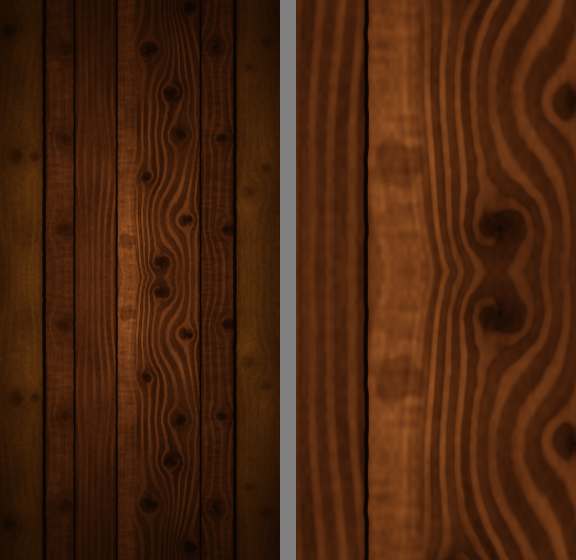
Left: the whole. Right: its middle third, enlarged.
Give the GLSL for this texture, as a Shadertoy shader.

```glsl
// Six dark stained wood planks with knots and swirling grain, mirrored about mid height.

float hash(vec2 p) {
    vec3 q = fract(p.xyx * 0.1031);
    q += dot(q, q.yzx + 33.33);
    return fract((q.x + q.y) * q.z);
}

float noise(vec2 p) {
    vec2 i = floor(p), f = fract(p);
    f = f * f * (3.0 - 2.0 * f);
    return mix(mix(hash(i), hash(i + vec2(1, 0)), f.x),
               mix(hash(i + vec2(0, 1)), hash(i + vec2(1, 1)), f.x), f.y);
}

float fbm(vec2 p) {
    float sum = 0.0, amp = 0.5;
    for (int i = 0; i < 4; i++) {
        sum += amp * noise(p);
        p = p * 2.03 + 7.1;
        amp *= 0.5;
    }
    return sum;
}

// Centre of the i-th knot of a plank; y counts from the mirror axis
vec2 knotCentre(int plank, float i) {
    float pair = mod(i, 2.0), row = 0.45 * floor(i / 2.0);
    if (plank == 0) return vec2(0.125 - 0.068 * pair - 0.2 * row, 0.43 + row);
    if (plank == 1) return vec2(0.229, 0.17 + 0.325 * i);
    if (plank == 3) return vec2(0.6 + 0.08 * cos(2.4 * i - 1.9), 0.052 + 0.152 * i);
    if (plank == 4) return vec2(0.795 + 0.025 * cos(1.6 * i), 0.17 + 0.325 * i);
    return vec2(0.95 - 0.06 * pair, 0.39 - 0.09 * pair + row);
}

void mainImage(out vec4 fragColor, in vec2 fragCoord) {
    const float seams[5] = float[](0.158, 0.266, 0.417, 0.716, 0.839);
    const float seamWidth[5] = float[](0.005, 0.002, 0.002, 0.002, 0.005);
    const float baseTone[6] = float[](0.33, 0.30, 0.28, 0.37, 0.28, 0.33);
    const float ringStrength[6] = float[](0.04, 0.06, 0.16, 0.30, 0.18, 0.04);
    const float knotStrength[6] = float[](0.6, 0.5, 0.0, 0.9, 0.8, 0.45);

    float pixel = 1.0 / iResolution.x;
    vec2 p = fragCoord / iResolution.xy * vec2(1, 2);
    p.y = abs(p.y - 1.01);

    // Planks and the gaps between them
    int plank = 0;
    float gap = 0.0, shadow = 0.0;
    float wobble = 0.002 * (noise(p * vec2(20, 60)) - 0.5);
    for (int i = 0; i < 5; i++) {
        float d = p.x - seams[i] + wobble;
        if (d > 0.0) plank++;
        float w = seamWidth[i];
        gap = max(gap, 1.0 - smoothstep(w - 0.5 * pixel, w + pixel, abs(d)));
        shadow = max(shadow, exp(-abs(d) / (2.5 * w)));
    }
    bool edgePlank = plank == 0 || plank == 5;
    bool sawnPlank = plank == 1 || plank == 4;
    vec2 seed = vec2(17.3, 5.7) * float(plank);

    // The widest plank has a pale, smooth strip on its left
    float heart = plank == 3
        ? smoothstep(0.475, 0.505, p.x + 0.03 * (noise(p * 7.0) - 0.5)) : 1.0;

    // Knots push the grain aside and darken the wood
    float swirl = plank == 3 ? 0.09 : 0.025;
    float grainField = p.x + swirl * noise(p * vec2(9, 4) + seed);
    float knotDark = 0.0, knotRim = 0.0;
    if (plank != 2) {
        for (float i = 0.0; i < 7.0; i++) {
            float radius = 0.011 + 0.007 * hash(vec2(i, plank));
            vec2 v = (p - knotCentre(plank, i)) / radius;
            v += 0.7 * (vec2(noise(p * 60.0), noise(p * 60.0 + 40.0)) - 0.5);
            float r2 = dot(v, v);
            grainField -= 2.5 * radius * v.x / (1.0 + 0.4 * r2);
            knotDark = max(knotDark, 0.75 * exp(-0.8 * r2) + 0.3 * exp(-0.13 * r2));
            knotRim = max(knotRim, exp(-9.0 * pow(sqrt(r2) - 0.55, 2.0)));
        }
    }

    // Grain: growth rings, long fibres, saw marks and mottled wear
    float rings = smoothstep(-0.3, 1.0, sin(260.0 * grainField)) - 0.4;
    rings *= 0.4 + 0.9 * noise(p * vec2(14, 9) + seed);
    float fibres = noise(vec2(grainField * 140.0, p.y * 7.0) + seed) - 0.5;
    float saw = noise(p * vec2(28, 115) + seed) - 0.5;
    float speckle = noise(p * vec2(190, 110)) - 0.5;
    float wear = fbm(p * vec2(11, 6) + seed) - 0.47;

    float tone = baseTone[plank] - (plank == 3 ? 0.085 * heart : 0.0);
    tone *= 1.0 + ringStrength[plank] * heart * rings * 1.6
          + (edgePlank ? 0.10 : 0.22) * fibres
          + (sawnPlank || heart < 0.5 ? 0.20 : 0.04) * saw
          + 0.14 * speckle + 0.45 * wear;

    // Round stain on the pale strip
    float stain = length(p - vec2(0.45, 0.13)) + 0.02 * (noise(p * 45.0) - 0.5);
    tone *= 1.0 - 0.22 * (1.0 - smoothstep(0.02, 0.034, stain)) * float(plank == 3);

    tone *= 1.0 - knotStrength[plank] * min(knotDark, 0.85);
    tone += 0.07 * knotStrength[plank] * knotRim;

    // Warm light in the middle, dim ends and sides
    vec2 glow = (p - vec2(0.46, 0.0)) / vec2(0.14, 0.5);
    tone *= 1.0 + 0.28 * exp(-dot(glow, glow));
    tone *= 1.0 - 0.5 * smoothstep(0.25, 1.1, p.y);
    tone *= 1.0 - 0.35 * smoothstep(0.38, 0.52, abs(p.x - 0.5));
    tone *= 1.0 - 0.4 * shadow;
    tone = mix(tone, 0.03, 0.9 * gap);

    // Brown stain: brighter wood turns yellower
    vec3 wood = tone * vec3(1.0, 0.36 + 0.35 * tone, 0.07 + 0.3 * tone);
    if (edgePlank) wood *= vec3(0.97, 1.08, 0.75);
    fragColor = vec4(clamp(wood, 0.0, 1.0), 1.0);
}
```
